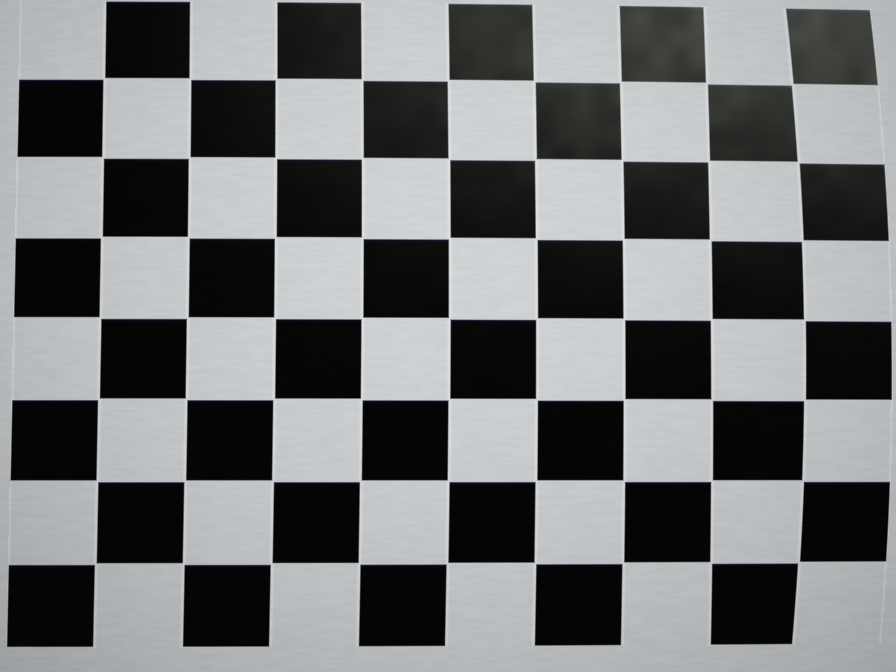
Give the GLSL for this pattern, as a WebGL 2 fragment shader.

```glsl
#version 300 es
precision highp float;

uniform vec2 u_resolution;
out vec4 fragColor;

// Canvas extent in layout units, y measured downward
const vec2 PAGE = vec2(7.68, 5.76);

// Board layout
const vec2 CELLS = vec2(10.0, 8.0);
const float LEFT_EDGE = 0.171;
const float LEFT_LEAN = -0.0214;
const vec3 COLUMN_WIDTH = vec3(0.733, 0.0075, -0.00067); // quadratic in y
const float TOP_EDGE = 0.005;
const float ROW_HEIGHT = 0.667;
const float ROW_GROWTH = 0.0033;
const float RIGHT_BULGE = 0.05;
const float EDGE_SOFTNESS = 0.018;

// Ink, paper and light
const vec3 INK = vec3(0.018, 0.019, 0.018);
const vec3 GLARE = vec3(0.235, 0.245, 0.225);
const vec3 TOP_RIM = vec3(0.02, 0.02, 0.10);
const vec3 PAPER = vec3(0.815, 0.825, 0.832);
const vec2 LIGHT_CENTER = vec2(4.0, 2.0);
const vec2 LIGHT_RADIUS = vec2(4.0, 3.5);
const float VIGNETTE = 0.095;
const float HALO = 0.05;
const float GRAIN = 0.022;

float hash(vec2 p) {
    p = fract(p * vec2(0.1031, 0.1137));
    p += dot(p, p.yx + 33.33);
    return fract((p.x + p.y) * p.x * 7.31);
}

float noise(vec2 p) {
    vec2 i = floor(p), f = fract(p);
    f = f * f * (3.0 - 2.0 * f);
    return mix(mix(hash(i), hash(i + vec2(1, 0)), f.x),
               mix(hash(i + vec2(0, 1)), hash(i + vec2(1, 1)), f.x), f.y);
}

float columnWidth(float y) {
    return dot(COLUMN_WIDTH, vec3(1.0, y, y * y));
}

// Maps the page to cell coordinates of the slightly warped board
vec2 boardCoord(vec2 p) {
    float width = columnWidth(p.y);
    float column = (p.x - LEFT_EDGE - LEFT_LEAN * p.y) / width;
    float bend = (p.y - 2.8) / 2.0;
    column -= RIGHT_BULGE * (1.0 - bend * bend) / width * smoothstep(8.0, 9.0, column);

    float across = p.x / PAGE.x;
    float y = p.y - TOP_EDGE - across * across * (0.08 - 0.02 * p.y);
    float root = sqrt(max(ROW_HEIGHT * ROW_HEIGHT + 4.0 * ROW_GROWTH * y, 0.0));
    return vec2(column, (root - ROW_HEIGHT) / (2.0 * ROW_GROWTH));
}

void main() {
    vec2 uv = gl_FragCoord.xy / u_resolution;
    vec2 p = vec2(uv.x, 1.0 - uv.y) * PAGE;
    vec2 board = boardCoord(p);
    vec2 cell = floor(board);
    vec2 local = fract(board) - 0.5;
    vec2 size = vec2(columnWidth(p.y), ROW_HEIGHT + 2.0 * ROW_GROWTH * board.y);

    // Checker mask
    bool onBoard = all(greaterThanEqual(cell, vec2(0.0))) && all(lessThan(cell, CELLS));
    bool isDark = onBoard && mod(cell.x + cell.y, 2.0) > 0.5;
    vec2 edge = (abs(local) - 0.5) * size;
    float soft = max(EDGE_SOFTNESS, 1.2 * PAGE.y / u_resolution.y);
    float mask = isDark ? 1.0 - smoothstep(-soft, 0.0, max(edge.x, edge.y)) : 0.0;

    // Paper with falloff and bright vertical seams
    vec2 fromLight = (p - LIGHT_CENTER) / LIGHT_RADIUS;
    vec3 paper = PAPER - VIGNETTE * dot(fromLight, fromLight);
    if (onBoard) paper += HALO * smoothstep(-0.03, -0.005, edge.x);

    // Ink washed out toward the upper right, with a bluish top rim
    float glare = smoothstep(0.5, 6.0, p.x) * exp(-p.y * p.y / 2.9);
    glare *= 0.85 + 0.3 * noise(p * 6.0);
    vec3 ink = INK + GLARE * glare;
    ink += TOP_RIM * smoothstep(-0.04, -0.01, (-local.y - 0.5) * size.y);

    // Faint horizontal streaks
    float grain = noise(p * vec2(9.0, 42.0)) - 0.5;
    paper += GRAIN * grain;
    ink += 0.3 * GRAIN * grain;

    fragColor = vec4(clamp(mix(paper, ink, mask), 0.0, 1.0), 1.0);
}
```
